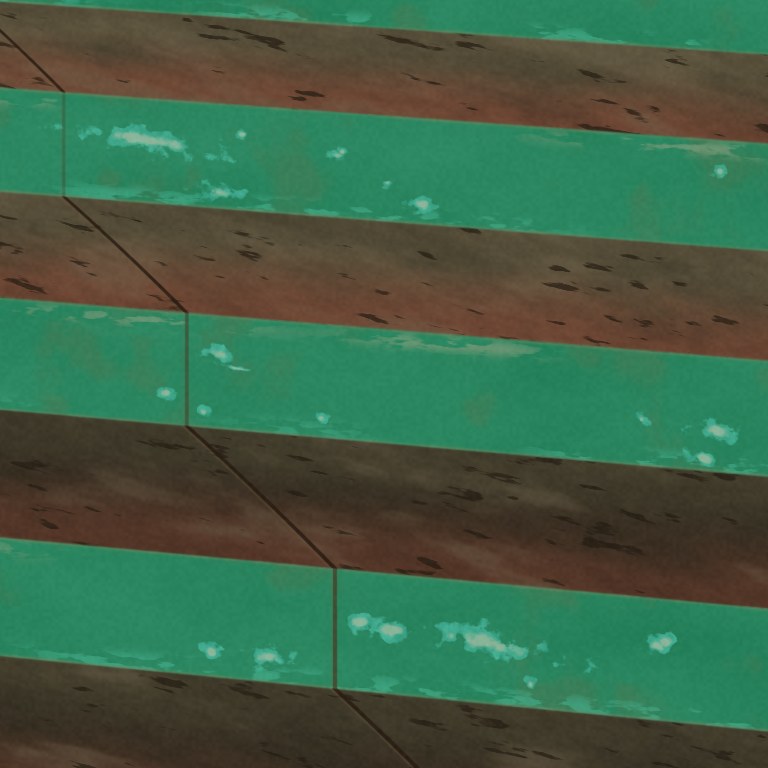
This texture is drawn by a WebGL 1 fragment shader. Its source:

```glsl
precision highp float;
uniform vec2 u_resolution;

float hash(vec2 p) {
  vec3 q = fract(p.xyx * 0.1031);
  q += dot(q, q.yzx + 33.33);
  return fract((q.x + q.y) * q.z);
}

float noise(vec2 p) {
  vec2 i = floor(p), f = fract(p);
  f = f * f * (3.0 - 2.0 * f);
  return mix(mix(hash(i), hash(i + vec2(1, 0)), f.x),
             mix(hash(i + vec2(0, 1)), hash(i + vec2(1, 1)), f.x), f.y);
}

float fbm(vec2 p) {
  float sum = 0.0, amp = 0.53;
  for (int k = 0; k < 4; k++) {
    sum += amp * noise(p);
    p = mat2(1.6, 1.2, -1.2, 1.6) * p + 17.3;
    amp *= 0.5;
  }
  return sum;
}

// Horizontal position of the joint at a given step
float jointX(float i) {
  return 0.083 + 0.144 * i + 0.0163 * i * i;
}

// Coverage field of peeling paint patches on one riser
float peeling(vec2 q, float row) {
  // One long patch, strongest on alternate risers
  float size = 0.25 + 0.75 * min(abs(row - 1.0), 1.0);
  vec2 center = vec2(0.2 + 0.11 * row * row, 0.06 + 0.006 * row);
  vec2 d = (q - center - vec2(0.0, 0.08 * (q.x - center.x))) / (size * vec2(0.16, 0.026));
  float blob = 1.0 - length(d);
  for (int k = 0; k < 7; k++) {
    vec2 seed = vec2(float(k) * 5.3 + 2.0, row * 11.7 + 40.0);
    center = vec2(0.12 + 0.82 * hash(seed), 0.145 * mix(0.28, 0.93, hash(seed + 3.1)));
    vec2 radius = mix(vec2(0.014, 0.013), vec2(0.055, 0.023), pow(hash(seed + 7.7), 2.0));
    blob = max(blob, 1.0 - length((q - center) / radius));
  }
  return blob;
}

vec3 riserColor(vec2 s, float v, float row) {
  float broad = fbm(s * vec2(7.0, 12.0) + row);
  vec3 col = mix(vec3(0.13, 0.49, 0.34), vec3(0.19, 0.55, 0.40), broad);
  col = mix(col, vec3(0.30, 0.47, 0.32), 0.45 * smoothstep(0.58, 0.78, fbm(s * 13.0 + 31.0)));

  // Turquoise flakes with chalky cores
  float ragged = fbm(s * vec2(65.0, 75.0));
  float blob = peeling(vec2(s.x, v * 0.145), row);
  float chip = smoothstep(0.0, 0.18, blob * 0.65 + ragged - 0.74) * step(-0.5, row);
  vec3 flake = mix(vec3(0.19, 0.60, 0.49), vec3(0.33, 0.76, 0.66), fbm(s * 110.0 + 9.0));
  flake = mix(flake, vec3(0.61, 0.74, 0.64), smoothstep(0.95, 1.2, blob + 0.6 * ragged));
  col = mix(col, flake, 0.85 * chip);

  // Scuffs following both edges
  float scuff = fbm(s * vec2(32.0, 110.0) + 5.0);
  float gate = smoothstep(0.4, 0.75, noise(vec2(s.x * 5.0 + row * 9.0, row + 3.0)));
  float upper = exp(-pow((v - 0.09) / 0.07, 2.0)) * smoothstep(0.5, 0.65, scuff) * gate;
  float lower = smoothstep(0.8, 0.95, v) * smoothstep(0.5, 0.64, scuff) * (1.0 - gate);
  col = mix(col, vec3(0.48, 0.60, 0.47), 0.75 * upper);
  return mix(col, vec3(0.27, 0.68, 0.55), 0.65 * lower);
}

vec3 treadColor(vec2 s, float t, float row) {
  float smear = fbm(vec2(s.x * 7.0, s.y * 24.0 - s.x * 3.0));
  float grit = fbm(vec2(s.x * 45.0, s.y * 120.0 - s.x * 20.0));
  float rust = smoothstep(0.25, 0.95, t + 0.3 * (smear - 0.5));
  vec3 col = mix(vec3(0.325, 0.295, 0.215), vec3(0.41, 0.265, 0.195), rust);
  float worn = step(0.5, row);
  col *= 1.0 - 0.2 * worn - 0.16 * worn * exp(-pow((t - 0.5) / 0.25, 2.0));
  col *= 0.76 + 0.32 * smear + 0.17 * grit;
  col = mix(col, vec3(0.40, 0.36, 0.28), 0.4 * smoothstep(0.58, 0.8, smear));
  // Sparse dark scratches
  float scratch = smoothstep(0.7, 0.78, fbm(vec2(s.x * 18.0, s.y * 85.0 - s.x * 12.0) + 50.0));
  return mix(col, vec3(0.14, 0.11, 0.07), 0.7 * scratch);
}

void main() {
  vec2 p = gl_FragCoord.xy / u_resolution;
  p.y = 1.0 - p.y;
  float px = 1.3 / min(u_resolution.x, u_resolution.y);

  // Tilted steps that grow toward the bottom
  vec2 s = vec2(p.x, (p.y - 0.069 * p.x) / (1.0 + 0.034 * p.x));
  float n = (sqrt(0.0645 + 0.078 * (s.y - 0.1146)) - 0.2539) / 0.039;
  float row = floor(n), f = n - row;
  float split = 0.528 - 0.031 * n;
  float t = clamp((f - split) / (1.0 - split), 0.0, 1.0);
  float edge = f < split ? min(f, split - f) : -min(f - split, 1.0 - f);
  edge *= 0.2539 + 0.039 * n;
  float riser = smoothstep(-px, px, edge);

  vec3 col = mix(treadColor(s, t, row), riserColor(s, min(f / split, 1.0), row), riser);
  float lip = exp(-pow((edge - 0.001) / 0.0022, 2.0));
  col = mix(col, vec3(0.40, 0.52, 0.37), lip * (0.25 + 0.4 * noise(s * vec2(50.0, 9.0))));

  // Joint: upright on risers, slanted across treads
  float across = (p.x - mix(jointX(row), jointX(row + 1.0), t)) * mix(0.7, 1.0, riser);
  float halfWidth = 0.0016 + 0.0003 * n;
  float groove = 1.0 - smoothstep(halfWidth - px * 0.5, halfWidth + px, abs(across));
  float rim = exp(-pow((across + 0.0045) / 0.0018, 2.0));
  float strength = mix(0.85, clamp(0.35 + 0.25 * row, 0.2, 0.8), riser);
  col = mix(col, mix(vec3(0.42, 0.33, 0.23), vec3(0.32, 0.47, 0.33), riser), 0.4 * rim * strength);
  col = mix(col, mix(vec3(0.16, 0.11, 0.07), vec3(0.27, 0.25, 0.16), riser), groove * strength);

  col += 0.025 * (noise(p * 230.0) - 0.5);
  gl_FragColor = vec4(col, 1.0);
}
```
